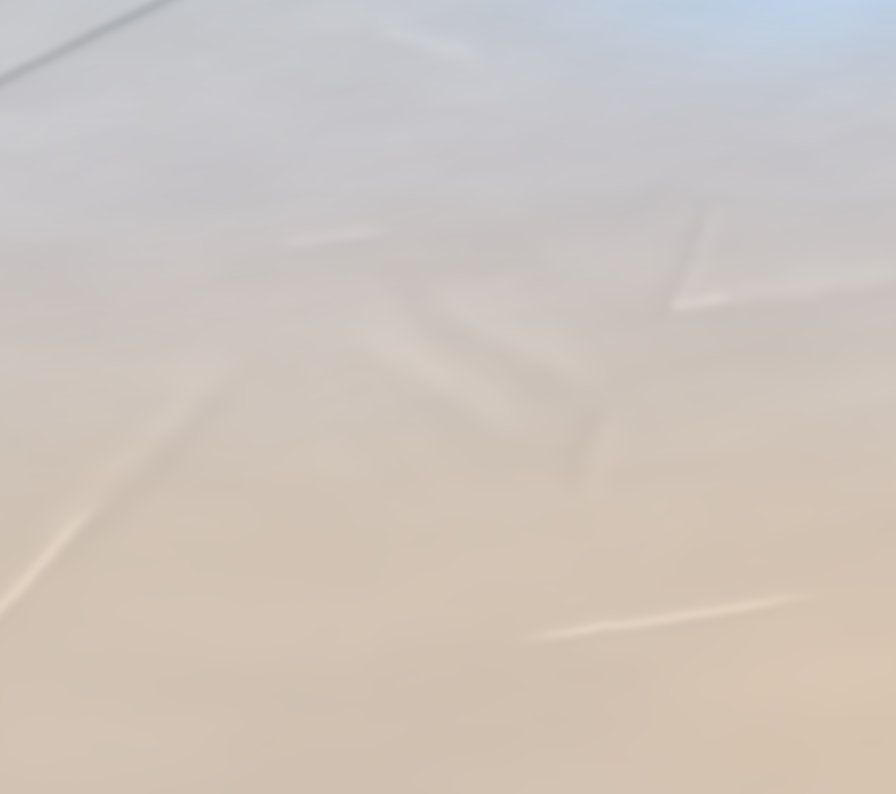
This texture is drawn by a Shadertoy shader. Its source:

```glsl
// A softly wrinkled pale sheet, warm beige below and cool lilac to blue above.
// Smooth colour gradients carry stretched value noise for the soft wrinkles,
// and tapered line profiles for the sharper creases and the corner groove.

const vec3 WARM_BEIGE = vec3(0.818, 0.760, 0.700);
const vec3 PALE_TAUPE = vec3(0.803, 0.768, 0.742);
const vec3 COOL_LILAC = vec3(0.780, 0.772, 0.786);
const vec3 SKY_BLUE   = vec3(0.725, 0.820, 0.920);
const vec3 MIST_GREY  = vec3(0.768, 0.785, 0.800);
const vec3 PEACH      = vec3(0.850, 0.772, 0.692);

float hash(vec2 p) {
    return fract(sin(dot(p, vec2(127.1, 311.7))) * 43758.5453);
}

float valueNoise(vec2 p) {
    vec2 cell = floor(p);
    vec2 f = fract(p);
    f = f * f * f * (f * (f * 6.0 - 15.0) + 10.0);
    float low = mix(hash(cell), hash(cell + vec2(1.0, 0.0)), f.x);
    float high = mix(hash(cell + vec2(0.0, 1.0)), hash(cell + 1.0), f.x);
    return mix(low, high, f.y);
}

// Layered noise, centred on zero
float fbm(vec2 p) {
    float sum = 0.0;
    float amplitude = 0.5;
    for (int i = 0; i < 4; i++) {
        sum += amplitude * (valueNoise(p) - 0.5);
        p = mat2(0.96, 0.28, -0.28, 0.96) * p * 2.03 + 17.3;
        amplitude *= 0.5;
    }
    return sum;
}

vec2 rotate(vec2 p, float angle) {
    float c = cos(angle);
    float s = sin(angle);
    return vec2(c * p.x + s * p.y, c * p.y - s * p.x);
}

float glow(vec2 p, vec2 centre, vec2 radius) {
    vec2 d = (p - centre) / radius;
    return exp(-dot(d, d));
}

// Line from a to b: a ridge of light plus a light/dark step, lit on its left
float crease(vec2 p, vec2 a, vec2 b, float width, float ridge, float stepGain) {
    vec2 along = b - a;
    float t = dot(p - a, along) / dot(along, along);
    float d = dot(p - a, normalize(vec2(-along.y, along.x))) / width;
    float taper = smoothstep(0.0, 0.25, t) * (1.0 - smoothstep(0.7, 1.0, t));
    return taper * (ridge * exp(-d * d) + stepGain * d * exp(-0.35 * d * d));
}

vec3 baseColour(vec2 uv, float drift) {
    float h = uv.y + drift;
    vec3 col = mix(WARM_BEIGE, PALE_TAUPE, smoothstep(0.25, 0.62, h));
    col = mix(col, COOL_LILAC, smoothstep(0.52, 0.82, h));
    col = mix(col, PEACH, 0.8 * glow(uv, vec2(1.0, 0.08), vec2(0.35, 0.25)));
    col = mix(col, MIST_GREY, 0.8 * glow(uv, vec2(0.15, 1.05), vec2(0.5, 0.18)));
    return mix(col, SKY_BLUE, 0.9 * glow(uv, vec2(0.9, 1.04), vec2(0.32, 0.13)));
}

// Broad wrinkles run almost level; finer ones gather toward the top
float wrinkles(vec2 p) {
    vec2 q = rotate(p, 0.13);
    q.y += 0.04 * fbm(q * 5.0);
    float broad = fbm(q * vec2(3.0, 7.0) + 4.7);
    float fine = fbm(q * vec2(7.0, 24.0) + 31.0);
    float folds = fbm(rotate(p, -0.75) * vec2(4.0, 12.0) + 9.0);
    float centre = glow(p, vec2(0.58, 0.55), vec2(0.25, 0.16));
    return 0.035 * broad + 0.035 * fine * smoothstep(0.1, 0.8, p.y)
         + 0.045 * folds * centre;
}

float creases(vec2 p) {
    float light = 0.0;
    // Bright sharp creases in the lower half
    light += crease(p, vec2(-0.06, 0.17), vec2(0.14, 0.385), 0.009, 0.060, 0.012);
    light += crease(p, vec2(0.63, 0.188), vec2(1.06, 0.254), 0.007, 0.055, 0.012);
    // Long faint steps
    light += crease(p, vec2(0.04, 0.28), vec2(0.32, 0.56), 0.016, 0.0, 0.020);
    light += crease(p, vec2(0.905, 0.76), vec2(0.83, 0.58), 0.010, -0.012, 0.016);
    light += crease(p, vec2(0.775, 0.50), vec2(0.72, 0.36), 0.014, 0.0, 0.018);
    // Small highlights in the upper half
    light += crease(p, vec2(0.835, 0.613), vec2(0.93, 0.628), 0.009, 0.040, 0.010);
    light += crease(p, vec2(0.86, 0.618), vec2(1.20, 0.664), 0.013, 0.018, 0.010);
    light += crease(p, vec2(0.34, 0.688), vec2(0.50, 0.71), 0.008, 0.028, 0.010);
    light += crease(p, vec2(0.46, 0.97), vec2(0.62, 0.92), 0.012, 0.022, 0.008);
    // Soft diagonal folds near the middle
    light += crease(p, vec2(0.43, 0.60), vec2(0.68, 0.45), 0.022, 0.020, 0.010);
    light += crease(p, vec2(0.50, 0.65), vec2(0.78, 0.50), 0.022, 0.014, 0.008);
    return light;
}

void mainImage(out vec4 fragColor, in vec2 fragCoord) {
    vec2 uv = fragCoord / iResolution.xy;
    vec2 p = fragCoord / iResolution.y;
    vec2 warp = 0.014 * vec2(fbm(p * 11.0), fbm(p * 11.0 + 50.0));

    vec3 col = baseColour(uv, 0.08 * fbm(p * 3.0 + 2.0));
    col += wrinkles(p) + creases(p + warp) * vec3(1.0, 0.98, 0.93);

    // Dark groove across the upper left corner
    float groove = crease(p + 0.4 * warp, vec2(-0.14, 0.827), vec2(0.34, 1.067),
                          0.0085, 0.085, -0.012);
    col -= groove * vec3(1.0, 0.96, 0.98);

    fragColor = vec4(clamp(col, 0.0, 1.0), 1.0);
}
```
